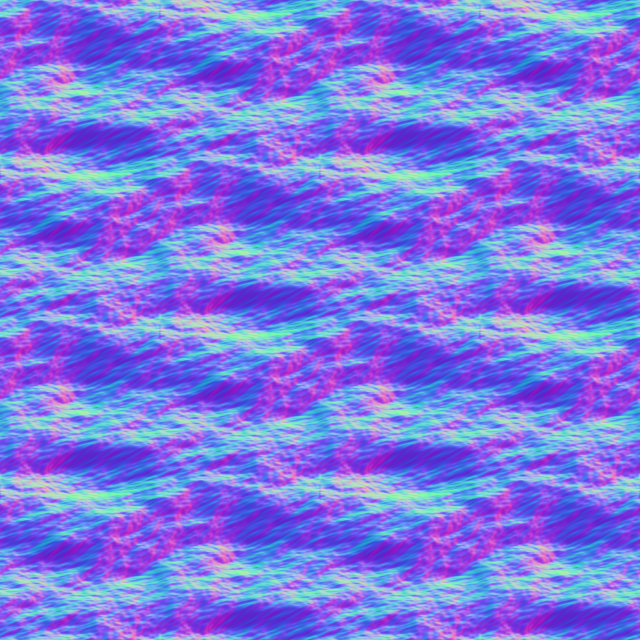
Give the GLSL for this texture map, as a Shadertoy shader.

```glsl
// Normal map of rough, wind-swept rock: violet, cyan and magenta patches.
// Octaves of gradient noise on slightly slanted grids form the relief. They
// wrap on a staggered repeat: two across, four rows down, every other shifted.

const float TAU = 6.2831853;
const float REPEATS = 2.0;               // repeats across the canvas
const int OCTAVES = 6;
const vec2 CELLS = vec2(1.6, 3.2);       // half the coarsest cells per repeat
const float GROWTH = 1.75;               // finer cells with each octave
const float GRAIN_RISE = 0.15;           // rise of the grain to the right
const float STEEPNESS = 0.5;             // slope of the coarsest octave
const float KEEP = 0.86;                 // slope kept by each finer octave
const vec2 WARP = vec2(1.0, 0.6);        // drag of fine grain by the relief
const float SIDE_GAIN = 1.5;             // boost of slope along the grain
const vec2 LEAN = vec2(-0.03, -0.05);    // mean slope
const float PROBE = 0.002;               // step for slopes, in repeats
const vec3 PACK = vec3(1.0, 1.0, 0.93);  // colour strength of the normal
const vec2 PINCH_AT = vec2(0.5, 0.0);    // flaw position within a repeat
const float PINCH_WIDTH = 0.004;
const float PINCH_DEPTH = 1.0;

// Move a grid node into the first staggered repeat.
// The grid has x columns and y rows, and drops z rows per repeat across.
vec2 wrapNode(vec2 node, vec3 grid) {
    vec2 p = vec2(node.x / grid.x, (node.y + grid.z * node.x / grid.x) / grid.y);
    float row = floor(2.0 * p.y + 0.001);
    float column = floor(p.x - 0.5 * row + 0.001);
    node -= row * 0.5 * vec2(grid.x, grid.y - grid.z);
    return node - column * vec2(grid.x, -grid.z);
}

// Ramp through a node in a random direction.
float ramp(vec2 node, vec2 offset, vec3 grid) {
    vec2 n = floor(wrapNode(node, grid) + 0.5);
    float rnd = fract(sin(dot(vec3(n, grid.y), vec3(12.99, 78.23, 39.35))) * 4375.5);
    return dot(vec2(cos(TAU * rnd), sin(TAU * rnd)), offset);
}

float gradientNoise(vec2 p, vec3 grid) {
    vec2 q = vec2(p.x * grid.x, p.y * grid.y - p.x * grid.z);
    vec2 node = floor(q);
    vec2 f = q - node;
    vec2 blend = f * f * f * (f * (f * 6.0 - 15.0) + 10.0);
    vec2 e = vec2(1.0, 0.0);
    float low = mix(ramp(node, f, grid), ramp(node + e, f - e, grid), blend.x);
    float high = mix(ramp(node + e.yx, f - e.yx, grid),
                     ramp(node + e.xx, f - e.xx, grid), blend.x);
    return mix(low, high, blend.y);
}

float rockHeight(vec2 p) {
    float height = 0.0;
    float steep = STEEPNESS;
    for (int i = 0; i < OCTAVES; i++) {
        float level = float(i);
        vec2 cells = 2.0 * floor(CELLS * pow(GROWTH, level));
        float drop = 2.0 * floor(0.5 * GRAIN_RISE * cells.y + 0.5);
        vec2 shift = level * vec2(0.37, 0.21);
        vec2 spot = p + shift + WARP * height;
        height += steep / cells.y * gradientNoise(spot, vec3(cells, drop));
        steep *= KEEP;
    }
    return height;
}

// Slopes along the grain and straight up.
vec2 rockSlope(vec2 p) {
    vec2 along = PROBE * vec2(1.0, GRAIN_RISE);
    vec2 up = vec2(0.0, PROBE);
    float here = rockHeight(p);
    vec2 rise = vec2(rockHeight(p + along), rockHeight(p + up)) - here;
    return rise / PROBE * vec2(SIDE_GAIN, 1.0);
}

float bell(float x, float width) {
    return exp(-x * x / (width * width));
}

// Small upright flaw, bright above and dark below, once per repeat.
float pinch(vec2 p) {
    vec2 c = p - PINCH_AT;
    float row = floor(c.y * 2.0 + 0.5);
    c -= 0.5 * row;
    c.x -= floor(c.x + 0.5);
    float profile = bell(c.y - 0.008, 0.01) - 0.6 * bell(c.y + 0.035, 0.025);
    return PINCH_DEPTH * profile * bell(c.x, PINCH_WIDTH);
}

void mainImage(out vec4 fragColor, in vec2 fragCoord) {
    vec2 p = REPEATS * fragCoord / iResolution.xy;
    vec2 slope = rockSlope(p) + LEAN;
    slope.y += pinch(p);

    // Pack the unit normal into colour.
    vec3 normal = normalize(vec3(slope, 1.0));
    fragColor = vec4(0.5 + 0.5 * PACK * normal, 1.0);
}
```
